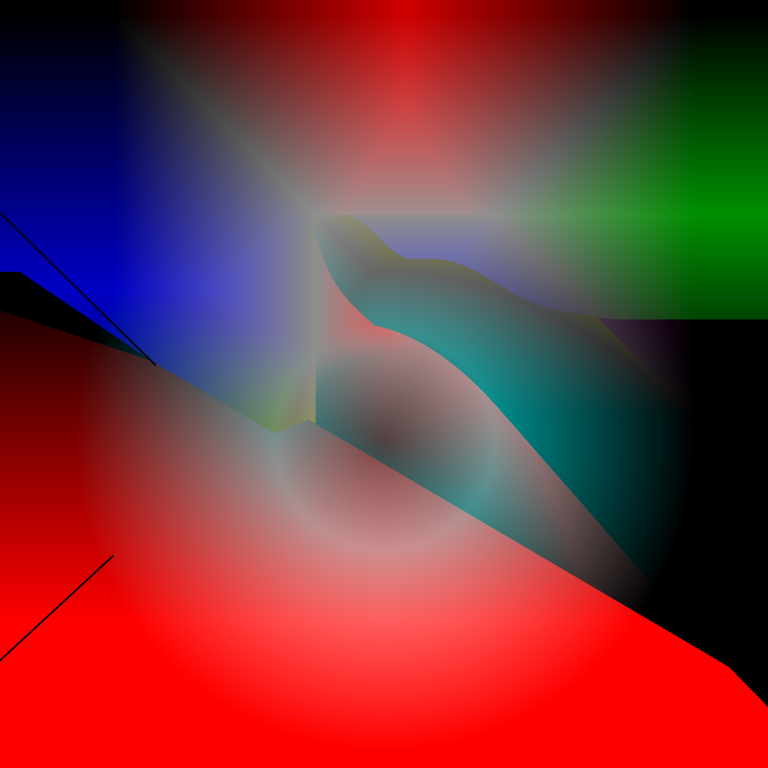
Write a Shadertoy shader that draws this background.

```glsl
// Folded colour fields: linear RGB ramps around a soft ring and box, cut by sharp curved seams.

const float PEAK = 0.56;                  // ramp level on the ring and box edges
const float SLOPE = 2.15;                 // ramp loss per canvas unit
const float BOX_LEFT = 0.411;
const float BOX_RIGHT = 0.6445;
const float BOX_TOP = 0.280;              // measured downward from the top
const vec2 RING_CENTER = vec2(0.501, 0.573);
const float RING_RADIUS = 0.143;
const float RED_START = 0.345;            // height where the lower red ramp begins
const float LINE_WIDTH = 0.0011;

float ramp(float d) { return PEAK - SLOPE * d; }

// Antialiased coverage, 1 where d > 0
float cover(float d) {
    float edge = 0.75 / iResolution.y;
    return smoothstep(-edge, edge, d);
}

float segmentDistance(vec2 p, vec2 a, vec2 b) {
    vec2 ab = b - a;
    return length(p - a - ab * clamp(dot(p - a, ab) / dot(ab, ab), 0.0, 1.0));
}

// Seam above the cyan field
float upperSeam(float x) {
    return BOX_TOP + 0.057 * smoothstep(0.449, 0.536, x)
                   + 0.065 * smoothstep(0.566, 0.729, x)
                   + 0.014 * smoothstep(0.70, 0.81, x);
}

// Seam below the cyan field: steep hook, bend, then a straight run
float lowerSeam(float x) {
    float t = x - 0.488;
    if (t < 0.0) return 0.424 + 0.9 * t - 0.031 * pow(-t / 0.069, 4.0);
    float bend = min(t, 0.163);
    return 0.424 + 0.2 * bend + 2.9 * bend * bend + 1.14 * (t - bend);
}

// Upper limit of the large red field
float redSeam(float x) {
    float leftPart = max(0.404 + 0.333 * x, 0.469 + 0.584 * (x - 0.195));
    float rightPart = max(0.609 + 0.588 * (x - 0.508), 0.870 + 1.03 * (x - 0.951));
    float notch = 0.564 - 0.4 * (x - 0.358);
    return x < 0.358 ? leftPart : max(rightPart, notch);
}

void mainImage(out vec4 fragColor, in vec2 fragCoord) {
    vec2 p = fragCoord / iResolution.xy;
    p.y = 1.0 - p.y;

    // Shared ramps
    float ringDistance = length(p - RING_CENTER) - RING_RADIUS;
    float ring = max(ramp(abs(ringDistance)), 0.0);
    float left = ramp(BOX_LEFT - p.x);
    float right = ramp(p.x - BOX_RIGHT);
    float above = ramp(BOX_TOP - p.y);
    float below = ramp(p.y - BOX_TOP);
    float insideLeft = ramp(p.x - BOX_LEFT);
    float redEdge = redSeam(p.x);
    float upperEdge = upperSeam(p.x);
    float lowerEdge = lowerSeam(p.x);

    // Red field at the top, with a capped triangle
    float topRed = min(min(left, right), 0.83 - 1.23 * (p.y - 0.12));
    vec3 color = vec3(topRed, above, above);

    // Violet strip under the box top
    float violet = PEAK + SLOPE * min(BOX_RIGHT - p.x, p.y - BOX_TOP);
    color = mix(color, vec3(below, below, violet), cover(p.y - BOX_TOP));

    // Green field on the right
    float greenSide = p.x - BOX_RIGHT - abs(p.y - BOX_TOP);
    color = mix(color, vec3(right, min(above, below), right), cover(greenSide));

    // Cyan field, olive along its top and purple beyond the diagonal
    float diagonal = cover(p.x - BOX_RIGHT - p.y + BOX_TOP);
    vec2 oliveSide = vec2(max(max(ring, insideLeft), below), max(ring, insideLeft));
    vec2 purpleSide = vec2(ring, max(ring, right));
    vec3 cyan = vec3(min(below, right), mix(oliveSide, purpleSide, diagonal));
    color = mix(color, cyan, cover(p.y - upperEdge));

    // Dim disk with a pink corner at its upper left
    float seamDistance = 0.862 * (redEdge - p.y);
    vec3 disk = vec3(min(0.24 + 2.9 * seamDistance, ring * 1.25), ring, ring);
    vec3 pink = vec3(PEAK + 3.4 * (p.x - BOX_LEFT), insideLeft, insideLeft);
    float pinkAmount = smoothstep(-0.04, 0.02, ringDistance)
                     * (1.0 - smoothstep(0.48, 0.56, p.x));
    vec3 lowerField = mix(disk, pink, pinkAmount);
    color = mix(color, lowerField, cover(p.y - max(lowerEdge, BOX_TOP)));

    // Blue field on the left
    float blue = min(above, min(0.77 - 1.92 * (p.x - 0.29), 0.77 - SLOPE * (p.y - 0.375)));
    float blueSide = BOX_LEFT - p.x - max(BOX_TOP - p.y, 0.0);
    color = mix(color, vec3(left, max(left, ring), blue), cover(blueSide));

    // Dark wedge at the left edge
    float wedgeEdge = 0.354 + 0.677 * max(p.x - 0.026, 0.0);
    float wedge = cover(p.y - wedgeEdge) * cover(0.205 - p.x);
    color = mix(color, vec3(0.0, ring, ring), wedge);

    // Red field across the bottom
    vec3 red = vec3(SLOPE * (p.y - RED_START), ring, ring);
    color = mix(color, red, cover(p.y - redEdge));

    // Thin dark lines
    float line = min(segmentDistance(p, vec2(0.0, 0.277), vec2(0.202, 0.475)),
                     segmentDistance(p, vec2(0.0, 0.860), vec2(0.147, 0.724)));
    color = clamp(color, 0.0, 1.0) * cover(line - LINE_WIDTH);

    fragColor = vec4(color, 1.0);
}
```
